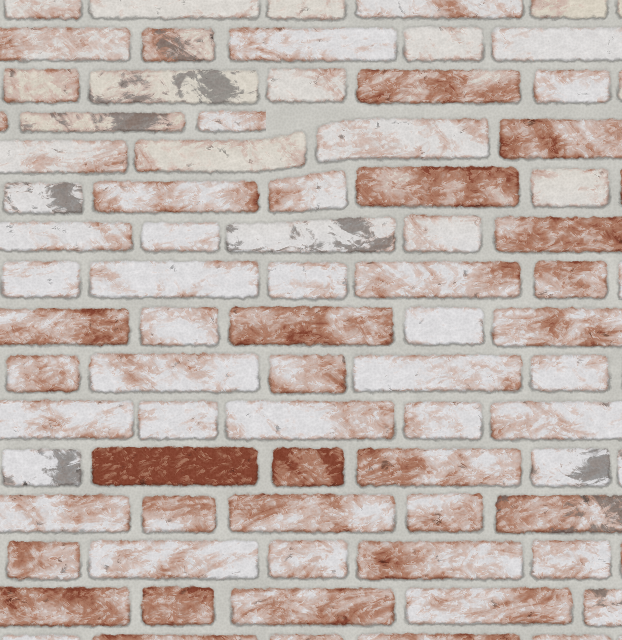
Reproduce this texture procedurally as a Shadertoy shader.

```glsl
vec2 hash2(vec2 p) {
    return fract(sin(vec2(dot(p, vec2(127.1, 311.7)), dot(p, vec2(269.5, 183.3)))) * 43758.55);
}

// Distance to the nearest scattered feature point
float cellular(vec2 p) {
    vec2 base = floor(p);
    float nearest = 4.0;
    for (int y = -1; y <= 1; y++)
        for (int x = -1; x <= 1; x++) {
            vec2 cell = base + vec2(x, y);
            vec2 gap = cell + hash2(cell) - p;
            nearest = min(nearest, dot(gap, gap));
        }
    return sqrt(nearest);
}

// Warped, rotated layers of sines, roughly -1 to 1
float layeredSines(vec2 p) {
    float sum = 0.0, amp = 0.55;
    for (int i = 0; i < 5; i++) {
        p = mat2(0.8, 0.6, -0.6, 0.8) * p * 1.75 + 0.9 * sin(p.yx * 1.3);
        sum += amp * sin(p.x) * cos(p.y + 0.7 * sin(p.x));
        amp *= 0.68;
    }
    return sum;
}

// Upper edge of a course, measured down from the top; lift tilts courses 4 to 6
float courseTop(float row, float lift) {
    if (row < 3.5) return 0.167 + 0.0655 * (row - 3.0);
    if (row < 6.5) return 0.212 + 0.064 * (row - 4.0) - lift * (0.032 - 0.011 * (row - 4.0));
    return 0.401 + 0.0729 * (row - 7.0);
}

float roundedBox(vec2 p, vec2 halfSize, float radius) {
    vec2 q = abs(p) - halfSize + radius;
    return length(max(q, 0.0)) + min(max(q.x, q.y), 0.0) - radius;
}

void mainImage(out vec4 fragColor, in vec2 fragCoord) {
    vec2 uv = fragCoord / iResolution.y;
    float down = 1.0 - uv.y, pixel = 1.0 / iResolution.y;

    // Course containing this point
    float lift = smoothstep(0.38, 0.58, uv.x), row = 0.0;
    for (float i = 1.0; i < 16.0; i++)
        row += step(courseTop(i, lift), down);
    float top = courseTop(row, lift), bottom = courseTop(row + 1.0, lift);

    // Alternating long and short bricks, with a stretcher course and a patched end
    bool evenBond = row < 3.0 ? row == 1.0 : mod(row, 2.0) < 0.5;
    float period = 0.4128, longCell = 0.277, start = evenBond ? 0.348 : 0.134;
    if (row == 3.0) start = 0.0235;
    if (row == 4.0) { period = 0.282; longCell = period; start = 0.2045; }
    if (row == 14.0 && uv.x > 0.621) start -= 0.136;
    float bay = floor((uv.x - start) / period);
    float along = uv.x - start - bay * period;
    bool isShort = along > longCell;
    vec2 span = isShort ? vec2(longCell, period) : vec2(0.0, longCell);
    vec2 id = vec2(row, bay * 2.0 + float(isShort));
    vec2 seed = hash2(id + 3.0), seed2 = hash2(id + 41.0);

    // Rough brick outline
    vec2 local = vec2(along - 0.5 * (span.x + span.y), 0.5 * (top + bottom) - down);
    local += (seed2 - 0.5) * vec2(0.005, 0.003);
    vec2 halfSize = 0.5 * vec2(span.y - span.x, bottom - top) - vec2(0.0062, 0.0064);
    halfSize -= vec2(0.006, 0.002) * seed * seed;
    float ragged = layeredSines(uv * 75.0 + seed * 30.0);
    float d = roundedBox(local, halfSize, 0.009) + 0.0017 * ragged;
    d += 0.0025 * (0.5 - cellular(uv * 95.0));
    if (row == 3.0 && uv.x > 0.415) d = 0.1;

    // Lime mortar with a soft shadow under each brick
    float grain = cellular(uv * 230.0) - 0.5;
    float cloud = layeredSines(uv * 16.0);
    vec3 mortar = vec3(0.785, 0.78, 0.755) + 0.025 * cloud + 0.05 * grain;
    float under = smoothstep(0.008, -0.012, local.y);
    mortar *= 1.0 - (0.08 + 0.2 * under) * smoothstep(0.005, 0.0, d);

    // Worn limewash over fired clay
    float stain = layeredSines(uv * vec2(20.0, 34.0) + seed * 60.0);
    float fine = layeredSines(uv * vec2(85.0, 120.0) + seed2 * 40.0);
    float rim = smoothstep(-0.009, 0.0, d);
    float wear = 0.14 + 0.62 * pow(seed.x, 2.2) + 0.4 * stain + 0.2 * fine + 0.2 * rim;
    wear += 0.14 * sin(local.x * 14.0 + seed.y * 6.28);
    wear -= 0.12 * smoothstep(0.3, 0.0, down);
    if (id == vec2(11.0, 0.0)) wear = 1.12 + 0.2 * fine;
    float flakes = smoothstep(0.4, 0.12, cellular(uv * vec2(60.0, 95.0) + 0.6 * fine));
    wear -= 0.2 * flakes;

    vec3 limewash = mix(vec3(0.87, 0.865, 0.87), vec3(0.85, 0.82, 0.76), seed2.x * smoothstep(0.45, 0.2, down));
    vec3 brick = mix(limewash, vec3(0.79, 0.70, 0.66), smoothstep(0.05, 0.5, wear));
    brick = mix(brick, vec3(0.66, 0.47, 0.385), smoothstep(0.42, 0.85, wear));
    brick = mix(brick, vec3(0.50, 0.26, 0.19), smoothstep(0.8, 1.15, wear));

    // Soot patches on a few bricks
    float soot = step(0.84, seed2.y) * smoothstep(0.0, 0.6, stain + 0.5 * fine + 0.3 * sin(local.x * 30.0));
    brick = mix(brick, vec3(0.47, 0.46, 0.45), 0.7 * soot);

    // Surface relief, pits and edge shading
    brick += 0.05 * grain + 0.03 * fine;
    brick *= 1.0 - 0.3 * smoothstep(0.65, 0.95, cellular(uv * 48.0 + 0.3 * fine)) * smoothstep(0.1, 0.6, fine);
    brick *= 1.0 - 0.22 * smoothstep(-0.0045, 0.0, d) * (0.35 + 0.65 * under);

    vec3 color = mix(brick, mortar, smoothstep(-pixel, pixel, d));
    fragColor = vec4(clamp(color, 0.0, 1.0), 1.0);
}
```
